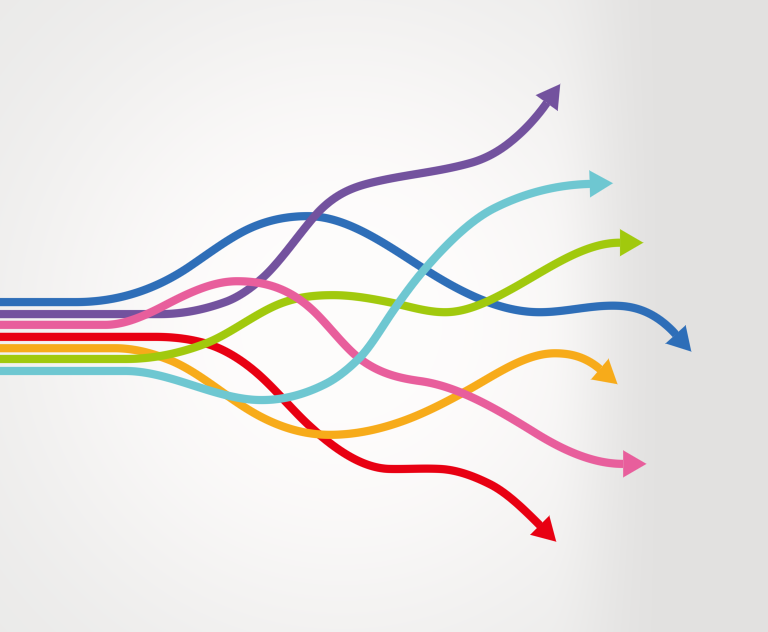
Write a Shadertoy shader that draws this background.

```glsl
// Seven coloured ribbons leave a flat bundle, weave apart and end in arrowheads on a soft grey backdrop.

// Lengths are thousandths of the canvas height.
const float UNITS = 1000.0;
const float HALF_STROKE = 6.5;
const float HEAD_LENGTH = 37.0;
const float HEAD_HALF_WIDTH = 21.5;

const vec3 BLUE   = vec3(0.18, 0.43, 0.72);
const vec3 PURPLE = vec3(0.45, 0.32, 0.62);
const vec3 RED    = vec3(0.91, 0.00, 0.07);
const vec3 ORANGE = vec3(0.97, 0.67, 0.10);
const vec3 GREEN  = vec3(0.63, 0.79, 0.05);
const vec3 PINK   = vec3(0.91, 0.37, 0.61);
const vec3 CYAN   = vec3(0.43, 0.78, 0.82);

// Height and slope at x of a cubic Hermite curve; each knot is (x, height, slope).
vec2 spline(float x, vec3 knots[8]) {
    vec3 a = knots[0], b = knots[1];
    for (int i = 1; i < 7; i++) {
        if (x > knots[i].x) { a = knots[i]; b = knots[i + 1]; }
    }
    float span = b.x - a.x;
    float inside = clamp(x, a.x, b.x);
    float t = (inside - a.x) / span;
    float chord = (b.y - a.y) / span;
    float c2 = 3.0 * chord - 2.0 * a.z - b.z;
    float c3 = a.z + b.z - 2.0 * chord;
    float slope = a.z + t * (2.0 * c2 + 3.0 * t * c3);
    float height = a.y + span * t * (a.z + t * (c2 + t * c3));
    return vec2(height + slope * (x - inside), slope);  // straight past the ends
}

// Signed distance to an arrowhead; q.x runs from its base to its tip.
float arrowHead(vec2 q) {
    float taper = HEAD_LENGTH / length(vec2(HEAD_LENGTH, HEAD_HALF_WIDTH));
    float side = abs(q.y) - HEAD_HALF_WIDTH * (1.0 - q.x / HEAD_LENGTH);
    return max(-q.x, side * taper);
}

// Paints one ribbon and its arrowhead over the base colour.
vec3 ribbon(vec3 base, vec3 tint, vec2 p, float pixel, vec3 knots[8]) {
    vec2 curve = spline(p.x, knots);
    vec3 end = knots[7];
    vec2 dir = normalize(vec2(1.0, end.z));
    vec2 rel = p - end.xy;
    vec2 q = vec2(dot(rel, dir), dot(rel, vec2(-dir.y, dir.x)));
    float stroke = abs(p.y - curve.x) / length(vec2(1.0, curve.y)) - HALF_STROKE;
    float dist = min(max(stroke, q.x - 1.0), arrowHead(q));
    return mix(base, tint, 1.0 - smoothstep(-0.7 * pixel, 0.7 * pixel, dist));
}

// Pale radial glow that falls into a flat grey band on the right.
vec3 backdrop(vec2 p) {
    float radius = length(p - vec2(540.0, 490.0));
    vec3 glow = mix(vec3(0.994, 0.987, 0.985), vec3(0.920, 0.918, 0.914),
                    smoothstep(120.0, 780.0, radius));
    return mix(glow, vec3(0.886, 0.882, 0.878), smoothstep(860.0, 1060.0, p.x));
}

void mainImage(out vec4 fragColor, in vec2 fragCoord) {
    float pixel = UNITS / iResolution.y;
    vec2 p = fragCoord * pixel;
    vec3 color = backdrop(p);

    // Ribbons, from back to front
    color = ribbon(color, BLUE, p, pixel, vec3[8](
        vec3(119, 522, 0), vec3(301, 579, 0.68), vec3(380, 631, 0.55), vec3(487, 658, 0),
        vec3(672, 574, -0.64), vec3(854, 506, 0), vec3(981, 516, -0.06), vec3(1069, 471, -1.1)));
    color = ribbon(color, PURPLE, p, pixel, vec3[8](
        vec3(253, 503, 0), vec3(356, 522, 0.36), vec3(415, 560, 0.9), vec3(498, 658, 1.15),
        vec3(601, 714, 0.22), vec3(744, 742, 0.28), vec3(807, 775, 0.8), vec3(865, 837, 1.4)));
    color = ribbon(color, RED, p, pixel, vec3[8](
        vec3(245, 467, 0), vec3(324, 457, -0.28), vec3(405, 411, -0.85), vec3(490, 326, -0.92),
        vec3(617, 258, -0.02), vec3(696, 258, -0.05), vec3(775, 234, -0.5), vec3(854, 169, -1)));
    color = ribbon(color, ORANGE, p, pixel, vec3[8](
        vec3(182, 449, 0), vec3(269, 430, -0.4), vec3(396, 350, -0.6), vec3(522, 312, 0),
        vec3(638, 334, 0.36), vec3(737, 381, 0.55), vec3(878, 441, 0), vec3(949, 416, -0.85)));
    color = ribbon(color, GREEN, p, pixel, vec3[8](
        vec3(198, 432, 0), vec3(324, 456, 0.38), vec3(435, 516, 0.45), vec3(527, 533, 0),
        vec3(615, 522, -0.2), vec3(704, 506, 0), vec3(810, 543, 0.55), vec3(981, 616, 0)));
    color = ribbon(color, PINK, p, pixel, vec3[8](
        vec3(166, 486, 0), vec3(261, 517, 0.52), vec3(375, 555, 0), vec3(498, 506, -0.97),
        vec3(570, 432, -0.75), vec3(665, 397, -0.14), vec3(847, 315, -0.62), vec3(986, 266, 0)));
    color = ribbon(color, CYAN, p, pixel, vec3[8](
        vec3(198, 413, 0), vec3(414, 367, 0), vec3(514, 392, 0.5), vec3(568, 433, 1),
        vec3(622, 508, 1.45), vec3(672, 574, 1.15), vec3(783, 671, 0.5), vec3(933, 709, 0.03)));

    fragColor = vec4(color, 1.0);
}
```
